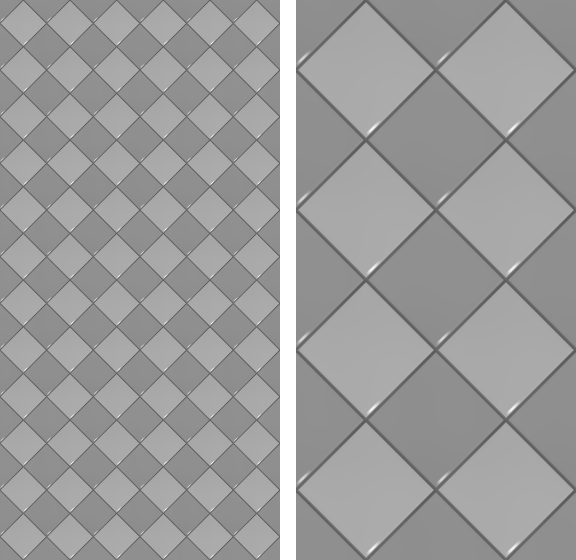
Left, the full canvas; right, a detail of the centre.
Reproduce this pattern procedurally as a Shadertoy shader.

```glsl
#define COLUMNS 6.0
#define LIGHT_TILE vec3(0.662)
#define DARK_TILE vec3(0.560)
#define GROOVE_COLOR vec3(0.365)
#define GROOVE_HALF_WIDTH 0.015
#define BEVEL_WIDTH 0.045
#define BEVEL_SHADE 0.035
#define SHEEN 0.022
#define GLINT 0.30
#define TILE_VARIATION 0.004

// Coverage of a band of given half width, softened over one pixel
float band(float dist, float halfWidth, float pixel) {
    return 1.0 - smoothstep(halfWidth - 0.5 * pixel, halfWidth + 0.5 * pixel, abs(dist));
}

// Small per-tile offset from layered sines, in -1..1
float tileTone(vec2 id) {
    return 0.6 * sin(id.x * 2.3 + id.y * 4.1) + 0.4 * sin(id.x * 5.7 - id.y * 1.9);
}

void mainImage(out vec4 fragColor, in vec2 fragCoord) {
    // Diagonal axes: x points to the upper right, y to the lower right
    vec2 p = fragCoord / iResolution.x * COLUMNS;
    vec2 diagonal = vec2(p.x + p.y, p.x - p.y);
    float pixel = COLUMNS * sqrt(2.0) / iResolution.x;

    vec2 id = floor(diagonal + 0.5);
    vec2 local = diagonal - id;
    vec2 toEdge = 0.5 - abs(local);
    float edge = min(toEdge.x, toEdge.y);

    // Alternating tile colours with a gentle pillow sheen
    float isLight = mod(id.x + id.y, 2.0);
    vec3 color = mix(DARK_TILE, LIGHT_TILE, isLight);
    color += TILE_VARIATION * tileTone(id);
    color += SHEEN * (0.6 * local.y - 0.4 * local.x) * mix(-0.7, 1.0, isLight);
    color += 0.004 * sin(local.x * 5.0 + 1.0) * sin(local.y * 4.0 + 0.5);

    // Bevels: shaded upper right and lower left, lit lower right
    float bevelX = 1.0 - smoothstep(0.0, BEVEL_WIDTH, toEdge.x);
    float bevelY = 1.0 - smoothstep(0.0, BEVEL_WIDTH, toEdge.y);
    color -= BEVEL_SHADE * bevelX;
    color += BEVEL_SHADE * bevelY * sign(local.y) * 0.7;

    // Dark grooves, deepest toward the right end of each lower edge
    float groove = band(edge, GROOVE_HALF_WIDTH, pixel);
    float depth = 0.82 + 0.18 * smoothstep(-0.2, 0.45, local.x);
    color = mix(color, GROOVE_COLOR, groove * depth);

    // Glint on the lower right rim beside the bottom corner
    float along = smoothstep(-0.47, -0.39, local.x) * (1.0 - smoothstep(-0.37, -0.24, local.x));
    float rim = band(local.y - 0.465, 0.012, max(pixel, 0.02));
    color += GLINT * along * rim;

    fragColor = vec4(clamp(color, 0.0, 1.0), 1.0);
}
```
